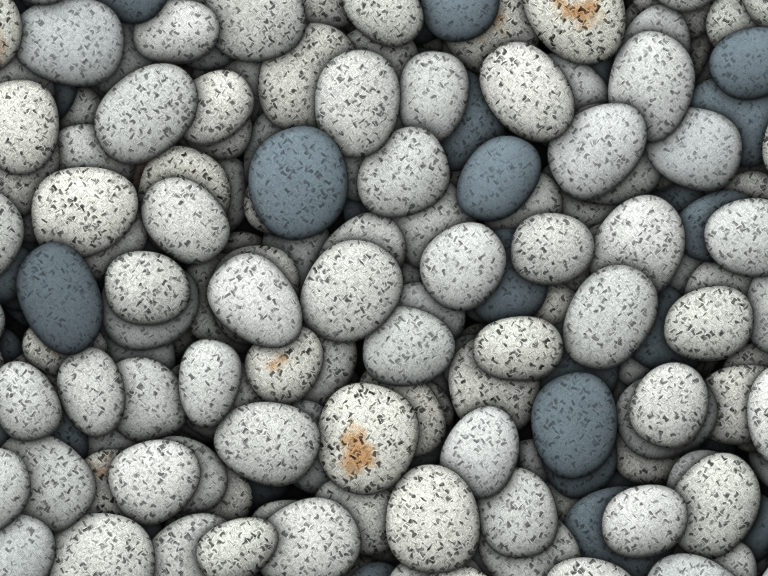
Reproduce this texture procedurally as a WebGL 2 fragment shader.

```glsl
#version 300 es
precision highp float;
// Heaped, rounded beach pebbles in speckled grey, a few blue-grey or rusty.
// Four turned, jittered grids of egg shapes are painted from bottom to top;
// each egg shades what lies below it, and cellular noise adds pits and grain.

uniform vec2 u_resolution;
out vec4 fragColor;

vec3 hash3(vec2 p) {
  vec3 v = fract(p.xyx * vec3(0.1031, 0.1030, 0.0973));
  v += dot(v, v.yxz + 33.33);
  return fract((v.xxy + v.yzz) * v.zyx);
}

mat2 turn(float angle) {
  float c = cos(angle), s = sin(angle);
  return mat2(c, s, -s, c);
}

// x: distance to the nearest grain centre, y: darkness of scattered pits
vec2 cellular(vec2 p) {
  vec2 cell = floor(p);
  vec2 result = vec2(1.0, 0.0);
  for (int j = -1; j <= 1; j++) {
    for (int i = -1; i <= 1; i++) {
      vec2 id = cell + vec2(i, j);
      vec3 h = hash3(id);
      float dist = length(id + h.xy - p);
      float radius = 0.2 + 0.5 * h.z * h.z;
      float pit = h.z * h.z * (1.0 - smoothstep(0.3 * radius, radius, dist));
      result = vec2(min(result.x, dist), max(result.y, pit));
    }
  }
  return result;
}

// Soft blotches from layered sines, about -1 to 1
float blotches(vec2 p) {
  float sum = 0.0, weight = 0.5;
  for (int i = 0; i < 4; i++) {
    p = turn(1.1) * p * 1.8 + 2.3;
    sum += weight * sin(p.x + 1.4 * sin(p.y)) * cos(0.8 * p.y);
    weight *= 0.62;
  }
  return sum;
}

void main() {
  vec2 p = gl_FragCoord.xy / u_resolution.y;
  float pixel = 1.0 / u_resolution.y;
  vec3 lightDir = normalize(vec3(-0.2, 0.45, 0.9));
  vec2 spacing = vec2(0.174, 0.153);

  vec3 color = vec3(0.14, 0.145, 0.14);
  vec2 local = vec2(0.0);
  vec3 look = vec3(0.0);
  float blue = 0.0;

  for (int layer = 0; layer < 4; layer++) {
    float level = float(layer);
    mat2 gridTurn = turn(0.35 + 1.25 * level);
    vec2 g = gridTurn * p + vec2(5.3, 7.7) + level * vec2(1.37, 2.11);
    float row = floor(g.y / spacing.y);

    for (int j = -1; j <= 1; j++) {
      float y = row + float(j);
      float shift = 0.5 * mod(y, 2.0);
      float column = floor(g.x / spacing.x - shift);
      for (int i = -1; i <= 1; i++) {
        vec2 id = vec2(column + float(i), y);
        vec3 place = hash3(id + 61.0 * level);
        vec3 shape = hash3(id + 61.0 * level + 217.0);
        vec3 kind = hash3(id + 61.0 * level + 439.0);

        // Egg outline in the stone's own frame
        vec2 center = (id + vec2(0.5 + shift, 0.5) + 0.38 * (place.xy - 0.5)) * spacing;
        mat2 spin = turn(6.283 * place.z);
        float size = mix(0.072, 0.099, shape.x);
        vec2 axes = size * vec2(1.0, mix(0.7, 0.93, shape.y));
        vec2 q = spin * (g - center) / axes;
        q.y *= 1.0 + 0.28 * (shape.z - 0.5) * q.x;
        q.x += 0.05 * sin(2.0 * q.y + 6.0 * kind.x);
        float r = pow(dot(pow(abs(q) + 1e-4, vec2(2.2)), vec2(1.0)), 1.0 / 2.2);
        float dist = (r - 1.0) * axes.y;

        // Contact shadow on the stones beneath
        color *= 1.0 - 0.66 * exp(-max(dist, 0.0) / 0.0105);
        if (dist > pixel) continue;

        // Rounded body under soft light from above
        float rise = sqrt(max(1.0 - r * r, 0.0));
        vec2 slope = (q / axes) * (spin * gridTurn);
        vec3 normal = normalize(vec3(slope, rise / 0.043 + 1.5));
        float light = 0.25 + 0.75 * max(dot(normal, lightDir), 0.0);
        light *= 1.0 - 0.2 * smoothstep(0.85, 1.0, r);

        float slate = step(kind.x, 0.24 - 0.06 * level);
        vec3 gray = mix(vec3(0.82, 0.84, 0.815), vec3(0.935, 0.945, 0.92), kind.y);
        gray += (kind.z - 0.5) * vec3(0.03, 0.01, -0.03);
        vec3 body = mix(gray, mix(0.8, 1.15, kind.y) * vec3(0.48, 0.54, 0.57), slate);
        body *= 0.85 + 0.05 * level;
        color = mix(color, body * light, smoothstep(pixel, -pixel, dist));
        if (dist < 0.0) { local = q; look = kind; blue = slate; }
      }
    }
  }

  // Speckled surface, with its own pattern on each stone
  vec2 skin = p + floor(look.xy * 9.0);
  vec2 ragged = skin + 0.0022 * sin(skin.yx * 390.0 + 2.0 * sin(skin * 170.0));
  vec2 pits = cellular(ragged * 118.0);
  vec2 grain = cellular(ragged * 230.0 + 31.0);
  float cloud = blotches(skin * 17.0);
  float rough = mix(0.65, 1.2, look.z) * (1.0 - 0.35 * blue);
  float dark = 0.6 * pits.y + 0.3 * grain.y + 0.35 * (grain.x - 0.42) - 0.11;
  color *= 1.0 - rough * dark + 0.05 * cloud;

  // Faint rust patches on a few gray stones
  float patchShape = 0.6 * cloud + 0.45 - length(local - 0.9 * (look.xy - 0.5));
  float rust = smoothstep(0.0, 0.6, patchShape) * step(0.86, look.z) * (1.0 - blue);
  color *= mix(vec3(1.0), vec3(0.84, 0.66, 0.5), rust);

  fragColor = vec4(clamp(color, 0.0, 1.0), 1.0);
}
```
